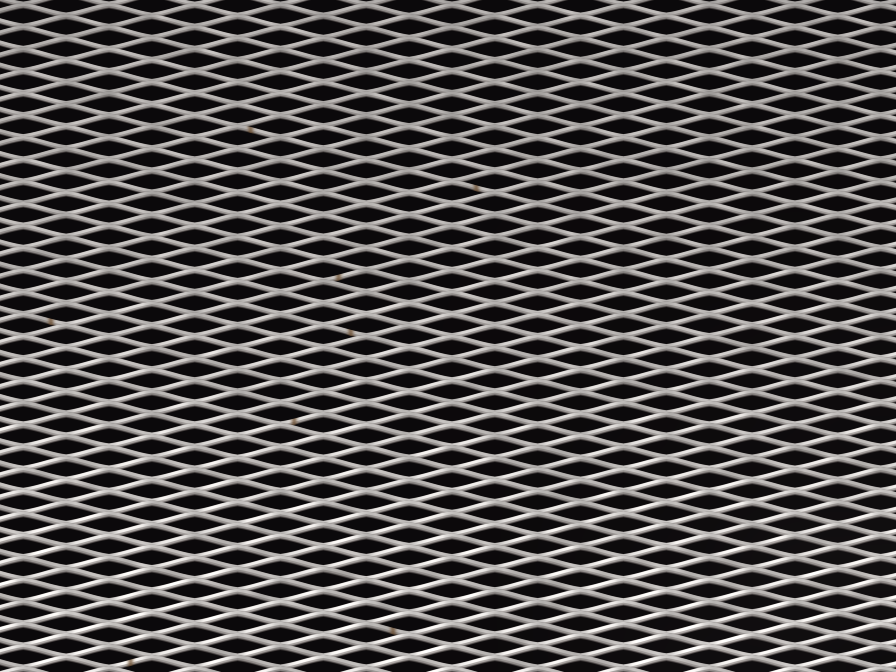
A WebGL 2 fragment shader for this texture:

```glsl
#version 300 es
precision highp float;
// Expanded metal mesh: staggered flat lens openings between pale steel strands over black.
uniform vec2 u_resolution;
out vec4 outColor;

// Lengths are fractions of the canvas height.
const vec2 CELL = vec2(0.1276, 0.0329);      // pitch of openings, across and down
const vec2 ANCHOR = vec2(0.545, 0.647);      // centre of one opening
const float SWING = 0.44;                    // strand swing, in half pitches
const float HALF_TOP = 0.0044;               // half width of a strand at the top
const float HALF_BOTTOM = 0.0049;            // half width of a strand at the bottom
const float ROUNDING = 0.4;                  // 0 = straight diamonds, 1 = cosine lenses
const float RUST_CHANCE = 0.012;
const float TAU = 6.2831853;

const vec3 BACKDROP = vec3(0.045, 0.036, 0.042);
const vec3 UNDERSIDE = vec3(0.22, 0.20, 0.20);
const vec3 STEEL = vec3(0.63, 0.61, 0.60);
const vec3 GLINT = vec3(0.92, 0.91, 0.90);
const vec3 RUST = vec3(0.42, 0.30, 0.18);

float hash(vec2 p) {
  vec3 q = fract(p.xyx * vec3(0.1031, 0.1030, 0.0973));
  q += dot(q, q.yzx + 33.33);
  return fract((q.x + q.y) * q.z);
}

float noise(vec2 p) {
  vec2 i = floor(p), f = fract(p);
  f = f * f * (3.0 - 2.0 * f);
  vec2 e = vec2(1.0, 0.0);
  return mix(mix(hash(i), hash(i + e), f.x),
             mix(hash(i + e.yx), hash(i + e.xx), f.x), f.y);
}

// Wave along a strand: +1 at an opening's middle, -1 at its pointed ends.
float wave(float u) {
  float triangle = 4.0 * abs(fract(u) - 0.5) - 1.0;
  return mix(triangle, cos(TAU * u), ROUNDING);
}

// Surface colour; across runs from -1 at the lower edge to +1 at the upper edge.
vec3 strandColor(vec2 p, float u, float k, float side, float across) {
  float low = 1.0 - smoothstep(0.0, 1.0, p.y);
  float lean = side * sin(TAU * u);
  float knot = smoothstep(0.75, 1.0, abs(cos(TAU * u)));
  vec3 c = mix(UNDERSIDE, STEEL, smoothstep(-1.0, -0.35, across));
  float glint = smoothstep(-0.25, 0.2, across) * (1.0 - 0.6 * smoothstep(0.7, 1.0, across));
  c = mix(c, GLINT, glint * (0.5 + 0.25 * low + 0.25 * lean * low));
  float light = 0.94 + 0.07 * low + 0.07 * lean * low - 0.08 * knot;
  light += 0.14 * (noise(vec2(u * 5.0, k * 3.7)) - 0.5);
  light += 0.04 * (noise(p * 5.0) - 0.5);
  c *= light;

  // Sparse rust specks, mostly on the lower half
  vec2 id = vec2(floor(u * 2.0), k);
  float speck = step(1.0 - RUST_CHANCE * (0.3 + low), hash(id + 71.0));
  float place = fract(u * 2.0) - 0.3 - 0.4 * hash(id + 19.0);
  return mix(c, RUST, 0.7 * speck * exp(-place * place * 180.0));
}

void main() {
  vec2 p = gl_FragCoord.xy / u_resolution.y;
  float pixel = 1.0 / u_resolution.y;
  float u = (p.x - ANCHOR.x) / CELL.x;
  float halfPitch = 0.5 * CELL.y;
  float v = (p.y - ANCHOR.y) / halfPitch + 0.5;
  float halfWidth = mix(HALF_BOTTOM, HALF_TOP, smoothstep(0.0, 1.0, p.y));

  // Dark space behind, with a faint haze at the lower right
  float haze = smoothstep(0.6, 1.4, p.x) * (1.0 - smoothstep(0.0, 0.8, p.y));
  vec3 color = BACKDROP + 0.02 * haze * (0.5 + noise(p * 6.0));

  // Neighbouring strands swing in opposite phase and meet at the knots
  float base = floor(v);
  for (int i = 2; i >= -1; i--) {
    float k = base + float(i);
    float side = 1.0 - 2.0 * mod(k, 2.0);
    float centre = k - side * SWING * wave(u);
    float width = halfWidth * (0.96 + 0.08 * noise(vec2(u * 2.0, k * 5.3)));
    float offset = (v - centre) * halfPitch;
    float cover = 1.0 - smoothstep(-0.6 * pixel, 0.6 * pixel, abs(offset) - width);
    float across = clamp(offset / width, -1.0, 1.0);
    color = mix(color, strandColor(p, u, k, side, across), cover);
  }
  outColor = vec4(clamp(color, 0.0, 1.0), 1.0);
}
```
